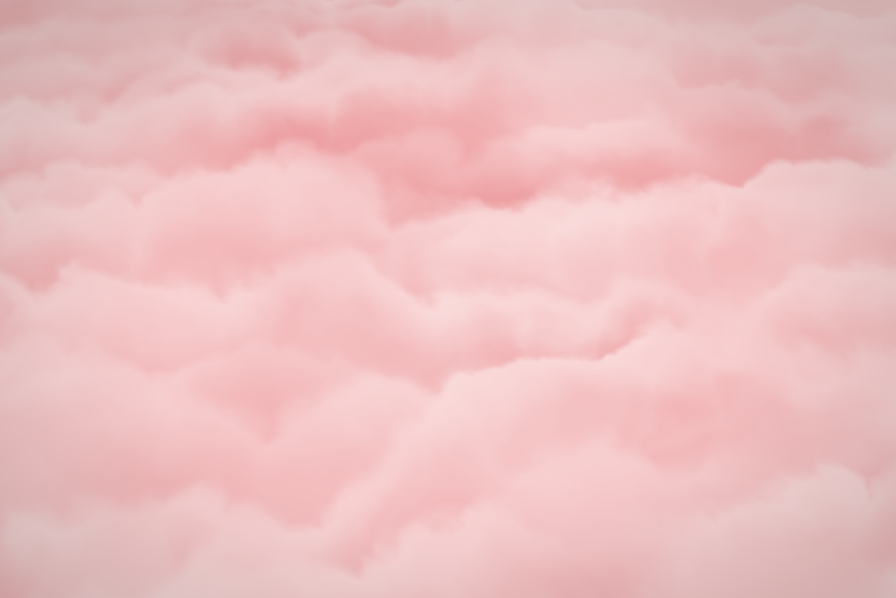
Give the GLSL for this texture, as a Shadertoy shader.

```glsl
// Soft pink sea of clouds: overlapping billowy banks receding upward, with a dusky vignette.

float hash(vec2 p) {
    vec3 q = fract(vec3(p.xyx) * 0.1031);
    q += dot(q, q.yzx + 33.33);
    return fract((q.x + q.y) * q.z);
}

float noise(vec2 p) {
    vec2 i = floor(p), f = fract(p);
    f = f * f * f * (f * (f * 6.0 - 15.0) + 10.0);
    return mix(mix(hash(i), hash(i + vec2(1, 0)), f.x),
               mix(hash(i + vec2(0, 1)), hash(i + vec2(1, 1)), f.x), f.y);
}

float fbm(vec2 p) {
    float sum = 0.0, amp = 0.5;
    for (int i = 0; i < 5; i++) {
        sum += amp * noise(p);
        p = mat2(1.6, 1.2, -1.2, 1.6) * p + 7.3;
        amp *= 0.5;
    }
    return sum;
}

// Skyline made of overlapping rounded domes, one per cell
float domes(float x, float seed) {
    float cell = floor(x), top = 0.0;
    for (float k = -1.0; k <= 1.0; k++) {
        vec2 id = vec2(cell + k, seed);
        float centre = cell + k + 0.25 + 0.5 * hash(id);
        float radius = 0.6 + 0.3 * hash(id + 19.7);
        float u = (x - centre) / radius;
        float height = 0.4 + 0.6 * hash(id + 41.3);
        top = max(top, height * pow(max(0.0, 1.0 - u * u), 0.7));
    }
    return top;
}

void mainImage(out vec4 fragColor, in vec2 fragCoord) {
    vec2 uv = fragCoord / iResolution.xy;
    vec2 p = fragCoord / iResolution.y;

    // Wispy distortion, finer toward the far banks at the top
    float grain = mix(8.0, 13.0, uv.y);
    vec2 wisp = vec2(fbm(p * grain), fbm(p * grain + 31.7)) - 0.48;

    // Paint the banks from far to near
    float shade = 0.55;
    for (float i = 0.0; i < 17.0; i++) {
        float near = i / 16.0;
        float seed = i * 13.0 + 9.0;
        float size = mix(0.04, 0.13, near);
        float width = mix(0.15, 0.31, near);
        vec2 q = p + wisp * size * vec2(0.9, 0.75);

        float skyline = mix(1.02, -0.06, pow(near, 1.25))
            + 0.17 * near * (p.x - 0.75)
            + size * (1.1 * domes(q.x / width + seed, seed)
                    + 0.4 * domes(q.x / width * 2.7, seed + 3.0)
                    + 2.0 * noise(vec2(p.x * 2.2, seed)) - 1.5);
        float depth = (skyline - q.y) / size;

        // Crests come and go between crisp, hazy and hidden
        float softness = mix(0.12, 0.9, noise(q * 5.0 + seed));
        float cover = smoothstep(0.0, softness, depth)
            * mix(0.25, 1.0, smoothstep(0.15, 0.7, noise(q * 3.2 + seed * 1.7)));

        // Bright crests sink into small pockets of deeper pink
        float pocket = mix(0.2, 1.0, pow(noise(q * vec2(3.6, 4.5) + seed * 2.3), 1.5));
        float bank = 0.8 - pocket * smoothstep(0.1, 1.9, depth);
        shade = mix(shade, bank, cover);
    }

    // Puffy mottling and a brighter middle
    shade += 0.28 * (fbm(p * vec2(5.0, 7.0) + wisp * 0.4) - 0.48);
    vec2 fromCentre = uv - vec2(0.5, 0.48);
    float radius = length(fromCentre);
    shade += 0.16 * exp(-radius * radius * 11.0);

    vec3 deepPink = vec3(0.93, 0.625, 0.635);
    vec3 palePink = vec3(0.98, 0.86, 0.86);
    vec3 colour = mix(deepPink, palePink, clamp(shade, 0.0, 1.0));

    // Dusky, slightly greyed corners
    float vignette = smoothstep(0.3, 0.74, radius);
    colour *= 1.0 - vignette * vec3(0.15, 0.105, 0.11);

    fragColor = vec4(colour, 1.0);
}
```
